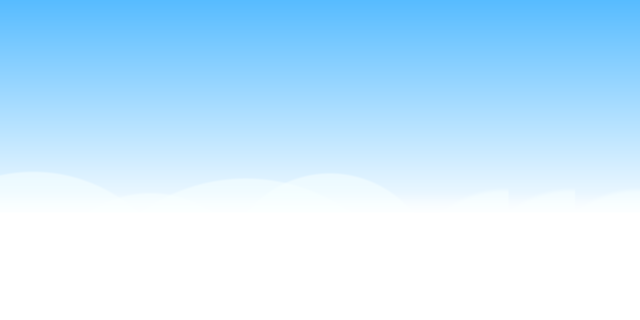
A Shadertoy shader for this background:

```glsl
// A pale blue daytime sky fading down to a flat white ground.
// The sky is a linear ramp; translucent misty hills are circle distance
// fields layered over the horizon, three of them cut off on the right.
#define SKY_TOP vec3(0.34, 0.735, 1.0)
#define SKY_LOW vec3(0.972, 0.99, 1.0)
#define MIST vec3(0.965, 1.0, 1.0)
#define GROUND vec3(1.0)
#define HORIZON 0.336
#define HILL_OPACITY 0.58
#define SLOPE_STEP 0.208
#define SLOPE_RADIUS 0.31

// Coverage of a round hill, given its summit and radius.
float hillMask(vec2 p, vec2 summit, float radius, float soft) {
    float dist = length(p - summit + vec2(0.0, radius)) - radius;
    return 1.0 - smoothstep(-soft, soft, dist);
}

void mainImage(out vec4 fragColor, in vec2 fragCoord) {
    // Canvas units: height is 1, the width of a 2:1 canvas is 2.
    vec2 p = fragCoord / iResolution.xy * vec2(2.0, 1.0);
    float pixel = 1.0 / iResolution.y;

    // Sky
    float descent = (1.0 - p.y) / (1.0 - HORIZON);
    vec3 color = mix(SKY_TOP, SKY_LOW, clamp(descent, 0.0, 1.0));

    // Broad hills: summit x, summit y, radius
    vec3 hills[4] = vec3[4](
        vec3(0.104, 0.463, 0.487),
        vec3(0.768, 0.442, 0.560),
        vec3(1.031, 0.458, 0.335),
        vec3(0.470, 0.396, 0.340));
    for (int i = 0; i < 4; i++) {
        float mask = hillMask(p, hills[i].xy, hills[i].z, 1.5 * pixel);
        color = mix(color, MIST, HILL_OPACITY * mask);
    }

    // Repeated slopes, each ending at a vertical cut
    for (int i = 0; i < 3; i++) {
        float cut = 1.589 + SLOPE_STEP * float(i);
        float mask = hillMask(p, vec2(cut - 0.01, 0.406), SLOPE_RADIUS, 3.0 * pixel);
        mask *= 1.0 - smoothstep(cut - pixel, cut + pixel, p.x);
        color = mix(color, MIST, HILL_OPACITY * mask);
    }

    // Haze near the horizon, then the ground
    float haze = 1.0 - smoothstep(HORIZON, HORIZON + 0.07, p.y);
    color = mix(color, GROUND, 0.55 * haze);
    float ground = 1.0 - smoothstep(HORIZON - pixel, HORIZON + pixel, p.y);
    color = mix(color, GROUND, ground);

    fragColor = vec4(color, 1.0);
}
```
